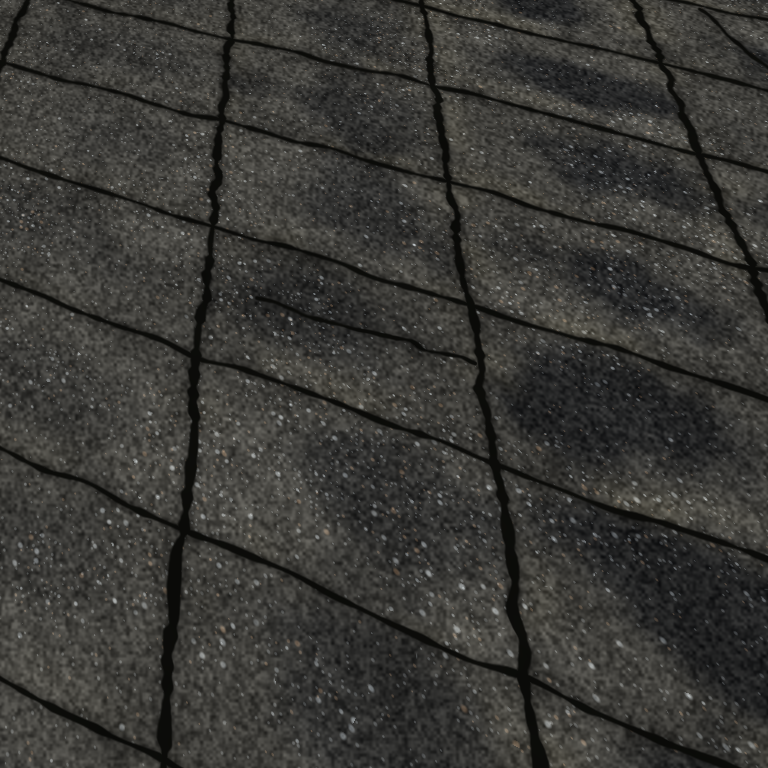
Give the GLSL for this texture, as a WebGL 1 fragment shader.

```glsl
precision highp float;
// Weathered concrete paving seen at a slant: the canvas is projected back onto
// the ground plane, cut into slabs by ragged dark joints, then stained with
// damp patches, pale edge film, fine grain and scattered stone chips.

uniform vec2 u_resolution;

#define ORIGIN vec2(0.2995, 0.0495)   // a joint crossing, measured from top left
#define AXIS_U vec2(0.2214, 0.0521)   // ground step to the next column
#define AXIS_V vec2(-0.0382, 0.0934)  // ground step to the next row
#define VANISH vec2(-0.080, -0.096)   // perspective strength along each axis
#define JOINT_WIDTH vec2(0.0036, 0.0020)
#define CRACK_WIDTH 0.0027
#define SOFTNESS 0.0016
#define GRAIN 0.13
#define CHIP_LIGHT 0.34
#define STONE vec3(0.252, 0.248, 0.232)
#define FILM vec3(0.375, 0.362, 0.315)
#define GAP vec3(0.040, 0.041, 0.032)

float hash(vec2 p) {
  vec3 q = fract(vec3(p.xyx) * 0.1031);
  q += dot(q, q.yzx + 33.33);
  return fract((q.x + q.y) * q.z);
}

float noise(vec2 p) {
  vec2 i = floor(p), f = fract(p);
  f = f * f * (3.0 - 2.0 * f);
  return mix(mix(hash(i), hash(i + vec2(1.0, 0.0)), f.x),
             mix(hash(i + vec2(0.0, 1.0)), hash(i + 1.0), f.x), f.y);
}

float fbm(vec2 p) {
  float sum = 0.0, amp = 0.533;
  for (int i = 0; i < 4; i++) {
    sum += amp * noise(p);
    p = mat2(1.6, 1.2, -1.2, 1.6) * p + 17.3;
    amp *= 0.5;
  }
  return sum;
}

float segmentDistance(vec2 p, vec2 a, vec2 b) {
  vec2 pa = p - a, ba = b - a;
  return length(pa - ba * clamp(dot(pa, ba) / dot(ba, ba), 0.0, 1.0));
}

// Jittered chips, one per cell: x = coverage, y = random tint
vec2 chips(vec2 st, float chance) {
  vec2 id = floor(st);
  vec2 jitter = vec2(hash(id + 11.7), hash(id + 47.1)) - 0.5;
  vec2 d = fract(st) - 0.5 - 0.4 * jitter;
  d.y += 0.35 * d.x * jitter.x;
  float radius = mix(0.16, 0.36, hash(id + 83.9));
  float shape = 1.0 - smoothstep(radius * 0.35, radius * 1.25, length(d));
  return vec2(shape * step(hash(id + 5.3), chance), hash(id + 29.5));
}

void main() {
  vec2 p = gl_FragCoord.xy / u_resolution.y;
  p.y = 1.0 - p.y;
  float soft = max(SOFTNESS, 0.8 / u_resolution.y);

  // Inverse perspective from canvas to ground
  vec2 a = AXIS_U - VANISH.x * p, b = AXIS_V - VANISH.y * p, d = p - ORIGIN;
  float area = a.x * b.y - a.y * b.x;
  vec2 ground = vec2(d.x * b.y - d.y * b.x, a.x * d.y - a.y * d.x) / area;
  float depth = 1.0 + dot(VANISH, ground);
  vec2 canvasScale = abs(area) / (depth * vec2(length(b), length(a)));

  // Uneven column widths, slightly skewed right-hand rows, wandering joints
  vec2 grid = ground;
  grid.x = ground.x < 0.0 ? ground.x / 1.17 : ground.x;
  grid.x = ground.x > 1.0 ? 1.0 + (ground.x - 1.0) / 1.07 : grid.x;
  grid.y -= max(ground.x - 1.0, 0.0) * (0.09 - 0.04 * ground.y);
  grid += (vec2(noise(ground.yx * vec2(7.0, 1.0)), noise(ground * vec2(6.0, 1.0) + 9.0)) - 0.5)
        * vec2(0.025, 0.05);
  vec2 slab = floor(grid), f = fract(grid);
  vec2 edge = min(f, 1.0 - f);

  // Mottled stone and a tone for each slab
  float mottle = fbm(ground * vec2(3.2, 2.2) + 4.0);
  float blotch = fbm(ground * vec2(7.0, 4.5) + 31.0);
  vec3 col = STONE * (1.0 + 0.36 * (mottle - 0.5) + 0.4 * (blotch - 0.5));
  col *= 0.95 + 0.12 * hash(slab + 61.0);

  // Damp patch inside each slab, stronger toward the right
  float wear = mix(0.25, 0.95, smoothstep(-1.0, 1.0, slab.x));
  vec2 centre = vec2(0.42 + 0.24 * hash(slab + 3.0), 0.40 + 0.16 * hash(slab + 7.0));
  float reach = length((f - centre) * vec2(1.9, 2.1)) + 1.5 * (mottle - 0.5);
  float damp = wear * (1.0 - smoothstep(0.25, 0.95, reach));
  col = mix(col, col * vec3(0.54, 0.56, 0.61), damp);

  // Pale film along the near edge and the column joints
  float band = max(1.0 - smoothstep(0.04, 0.30, 1.0 - f.y), 0.8 - 0.8 * smoothstep(0.03, 0.18, edge.x));
  float film = band * wear * smoothstep(0.38, 0.68, fbm(ground * vec2(3.5, 3.0) + 71.0));
  col = mix(col, FILM, 0.7 * film);

  // Grain on the canvas and on the ground
  float grain = noise(p * 240.0) + noise(ground * vec2(75.0, 46.0)) - 1.0;
  col += GRAIN * grain * vec3(1.0, 0.99, 0.95) * (0.45 + 2.2 * col.g);

  // Fine chips everywhere, coarse ones in clusters
  float cluster = smoothstep(0.42, 0.70, fbm(ground * vec2(2.4, 2.0) + 53.0));
  vec2 fine = chips(ground * vec2(58.0, 36.0), 0.10 + 0.22 * cluster);
  vec2 coarse = chips(ground * vec2(33.0, 21.0) + 0.5, 0.02 + 0.16 * cluster);
  vec3 warm = vec3(1.05, 0.78, 0.55), cool = vec3(0.95, 1.0, 1.04);
  col += CHIP_LIGHT * 0.45 * fine.x * mix(cool, warm, step(0.80, fine.y));
  col += CHIP_LIGHT * coarse.x * (0.5 + 0.5 * coarse.y) * mix(cool, warm, step(coarse.y, 0.22));

  // Ragged joints with a soft grimy border
  vec2 ragged = 0.55 + 0.9 * vec2(noise(ground * vec2(3.0, 24.0)), noise(ground * vec2(22.0, 3.0) + 5.0));
  vec2 gap = edge * canvasScale - JOINT_WIDTH * ragged / depth;
  float joint = min(gap.x, gap.y);

  // Two broken slabs
  vec2 bent = p + 0.007 * (vec2(noise(p * 45.0), noise(p * 45.0 + 19.0)) - 0.5);
  float crack = min(segmentDistance(bent, vec2(0.336, 0.390), vec2(0.618, 0.472)),
                    segmentDistance(bent, vec2(0.911, 0.013), vec2(1.0, 0.091)));
  joint = min(joint, crack - CRACK_WIDTH * (0.4 + 0.9 * noise(p * 70.0)));

  col *= 1.0 - 0.30 * exp(-max(joint, 0.0) * 210.0);
  col = mix(GAP * (0.8 + 0.5 * blotch), col, smoothstep(-soft, soft, joint));
  gl_FragColor = vec4(clamp(col, 0.0, 1.0), 1.0);
}
```
